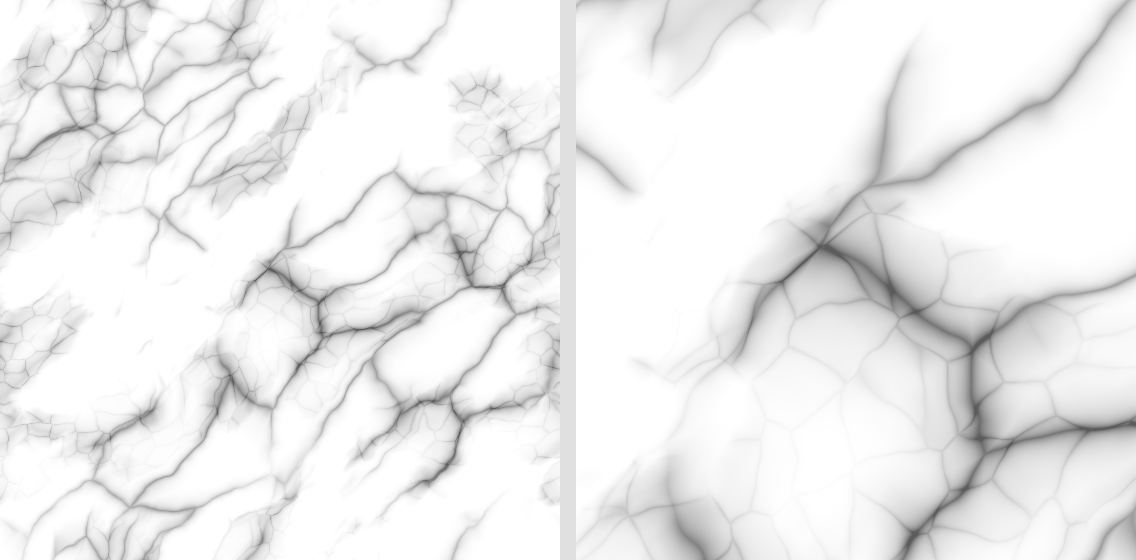
Left: the whole. Right: its middle third, enlarged.
This texture is drawn by a three.js fragment shader. Its source:

```glsl
// White marble with soft grey veins running along the rising diagonal.
#define LARGE_CELLS vec2(3.0, 6.0)
#define MEDIUM_CELLS vec2(5.0, 9.0)
#define FINE_CELLS vec2(16.0, 22.0)
#define PATCHES vec2(2.0, 4.0)
#define WARP_CELLS vec2(3.0, 3.0)
#define WARP_AMOUNT 0.13
#define CORE_WIDTH 0.05
#define HALO_WIDTH 0.18
#define MAX_DARKNESS 0.64

varying vec2 vUv;

// Diagonal lattice: x runs along the veins, y across them.
vec2 toLattice(vec2 p, vec2 cells) {
  return vec2(p.x + p.y, p.y - p.x) * cells;
}

// Random pair per lattice cell, wrapped so that the unit square tiles.
vec2 hash2(vec2 id, vec2 cells) {
  float turn = floor((id.x + 0.5) / cells.x);
  id.x -= turn * cells.x;
  id.y = floor(mod(id.y + turn * cells.y + 0.5, 2.0 * cells.y));
  vec2 seed = vec2(dot(id, vec2(127.1, 311.7)), dot(id, vec2(269.5, 183.3)));
  return fract(sin(seed + cells.x * 7.3 + cells.y) * 43758.55);
}

float valueNoise(vec2 p, vec2 cells) {
  vec2 q = toLattice(p, cells);
  vec2 id = floor(q);
  vec2 f = fract(q);
  f = f * f * f * (f * (f * 6.0 - 15.0) + 10.0);
  float low = mix(hash2(id, cells).x, hash2(id + vec2(1.0, 0.0), cells).x, f.x);
  float high = mix(hash2(id + vec2(0.0, 1.0), cells).x, hash2(id + 1.0, cells).x, f.x);
  return mix(low, high, f.y);
}

// Five octaves, normalised to 0..1.
float fbm(vec2 p, vec2 cells) {
  float sum = 0.0;
  float weight = 0.516;
  for (int octave = 0; octave < 5; octave++) {
    sum += weight * valueNoise(p, cells);
    cells *= 2.0;
    weight *= 0.5;
  }
  return sum;
}

// Cellular noise: zero on the borders between cells.
float crease(vec2 p, vec2 cells) {
  vec2 q = toLattice(p, cells);
  vec2 id = floor(q);
  vec2 f = fract(q);
  float nearest = 8.0;
  float second = 8.0;
  for (int j = -1; j <= 1; j++) {
    for (int i = -1; i <= 1; i++) {
      vec2 offset = vec2(float(i), float(j));
      float d = length(offset + hash2(id + offset, cells) - f);
      second = min(second, max(nearest, d));
      nearest = min(nearest, d);
    }
  }
  return second - nearest;
}

// Sharp core inside a wide faint halo.
float vein(float d) {
  return 0.68 * exp(-d / CORE_WIDTH) + 0.32 * exp(-d / HALO_WIDTH);
}

void main() {
  // Ragged displacement of the whole pattern
  vec2 warp = vec2(fbm(vUv, WARP_CELLS), fbm(vUv + vec2(0.37, 0.11), WARP_CELLS));
  vec2 p = vUv + WARP_AMOUNT * (warp - 0.5);

  // Three sizes of veins
  float largeCrease = crease(p, LARGE_CELLS);
  float largeVein = vein(largeCrease);
  float mediumVein = vein(crease(p + vec2(0.21, 0.43), MEDIUM_CELLS));
  float fineVein = vein(crease(p, FINE_CELLS));

  // Patches in which each size shows
  float largeMask = smoothstep(0.36, 0.64, fbm(p + vec2(0.13, 0.71), PATCHES));
  float mediumMask = smoothstep(0.48, 0.68, fbm(p + vec2(0.57, 0.29), PATCHES));
  float clusterNoise = fbm(p + vec2(0.83, 0.47), PATCHES * 2.0);
  float cluster = smoothstep(0.50, 0.68, clusterNoise) * exp(-largeCrease / 0.3);

  // Stains and veins darken the white ground
  float darkness = 0.40 * largeMask * largeVein;
  darkness += 0.32 * mediumMask * mediumVein;
  darkness += cluster * (0.15 + 0.26 * fineVein);
  darkness = clamp(darkness - 0.015, 0.0, MAX_DARKNESS);

  gl_FragColor = vec4(vec3(1.0 - darkness), 1.0);
}
```
